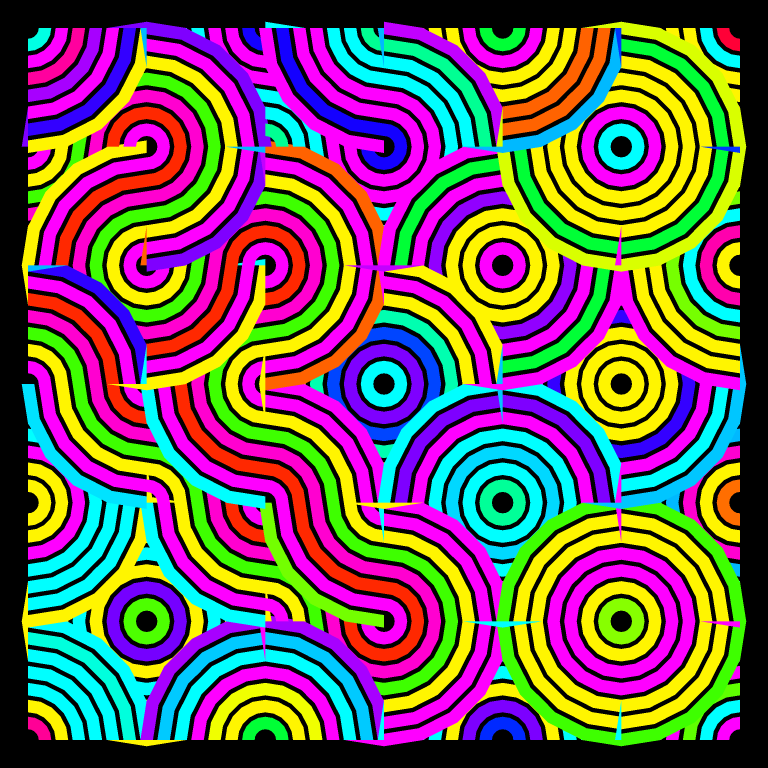
Reproduce this pattern procedurally as a WebGL 2 fragment shader.

```glsl
#version 300 es
precision highp float;
// Neon Truchet tiles: seven faceted arcs around opposite corners, joined into coloured strands on black.

uniform vec2 u_resolution;
out vec4 outColor;

const float GRID = 6.0;
const float RINGS = 7.0;

float hash(vec2 p) {
    return fract(sin(dot(p, vec2(127.1, 311.7))) * 43758.5453);
}

// 0: arcs around corners (0,0) and (1,1); 1: around (1,0) and (0,1).
// Most tiles favour even grid points, which closes many full circles.
float tileFlip(vec2 tile) {
    float parity = mod(tile.x + tile.y, 2.0);
    return hash(tile + 3.7) < 0.24 ? 1.0 - parity : parity;
}

bool outsideGrid(vec2 tile) {
    return any(lessThan(tile, vec2(0.0))) || any(greaterThanEqual(tile, vec2(GRID)));
}

// Follow a strand from tile to tile; the smallest hash on the way names it.
float traceStrand(vec2 tile, vec2 corner, float ring, bool vertical) {
    float key = 1.0;
    for (int i = 0; i < 28; i++) {
        key = min(key, hash(tile * 2.0 + corner + ring * vec2(17.0, 31.0)));
        vec2 next = 1.0 - corner;
        float flip = tileFlip(tile + (vertical ? vec2(0.0, 2.0 * corner.y - 1.0)
                                               : vec2(2.0 * corner.x - 1.0, 0.0)));
        bool turns;
        if (vertical) {
            tile.y += 2.0 * corner.y - 1.0;
            next.x = abs(flip - next.y);
            turns = next.x != corner.x;
        } else {
            tile.x += 2.0 * corner.x - 1.0;
            next.y = abs(flip - next.x);
            turns = next.y != corner.y;
        }
        if (turns) ring = RINGS - ring;
        if (ring < 0.5 || outsideGrid(tile)) break;
        corner = next;
        vertical = !vertical;
    }
    return key;
}

// Magenta, cyan and yellow, with some strands drifting to the hues between.
vec3 strandColor(float key) {
    float pick = hash(vec2(key * 91.0, 2.3));
    float hue = pick < 0.38 ? 0.833 : (pick < 0.69 ? 0.5 : 0.16);
    if (hash(vec2(key * 57.0, 8.1)) < 0.45)
        hue += 0.32 * (hash(vec2(key * 73.0, 5.9)) - 0.5);
    return clamp(abs(mod(hue * 6.0 + vec3(0.0, 4.0, 2.0), 6.0) - 3.0) - 1.0, 0.0, 1.0);
}

// Radius measured on a polygon with five sides per quarter turn.
float facetRadius(vec2 q) {
    float side = radians(18.0);
    float angle = mod(atan(q.y, q.x), side) - 0.5 * side;
    return length(q) * cos(angle) / cos(0.5 * side);
}

vec3 pattern(vec2 p) {
    vec2 hitTile = vec2(0.0), hitCorner = vec2(0.0);
    float hitRing = 0.0;

    // Neighbours are included because the outer arcs overhang their tile.
    for (int n = 0; n < 9; n++) {
        vec2 tile = floor(p) + vec2(n % 3 - 1, n / 3 - 1);
        if (outsideGrid(tile)) continue;
        float flip = tileFlip(tile);
        float first = step(0.5, hash(tile + 21.3));

        // Back corner, then the front corner over it with black gaps.
        for (int layer = 0; layer < 2; layer++) {
            float side = abs(first - float(layer));
            vec2 corner = vec2(abs(flip - side), side);
            vec2 q = (p - tile - corner) * (1.0 - 2.0 * corner);
            if (min(q.x, q.y) < 0.0) continue;
            float r = facetRadius(q) * RINGS;
            float ring = floor(r + 0.5);
            if (r > RINGS + 0.37) continue;
            bool onStroke = ring > 0.5 && abs(r - ring) < 0.37;
            if (onStroke || layer == 1) {
                hitTile = tile;
                hitCorner = corner;
                hitRing = onStroke ? ring : 0.0;
            }
        }
    }
    if (hitRing < 0.5) return vec3(0.0);
    float key = min(traceStrand(hitTile, hitCorner, hitRing, true),
                    traceStrand(hitTile, hitCorner, hitRing, false));
    return strandColor(key);
}

void main() {
    // Average nine samples per pixel for smooth edges.
    vec3 color = vec3(0.0);
    for (int s = 0; s < 9; s++) {
        vec2 offset = (vec2(s % 3, s / 3) - 1.0) / 3.0;
        vec2 uv = (gl_FragCoord.xy + offset) / u_resolution;
        color += pattern((uv - 0.0365) / 0.1545);
    }
    outColor = vec4(color / 9.0, 1.0);
}
```
